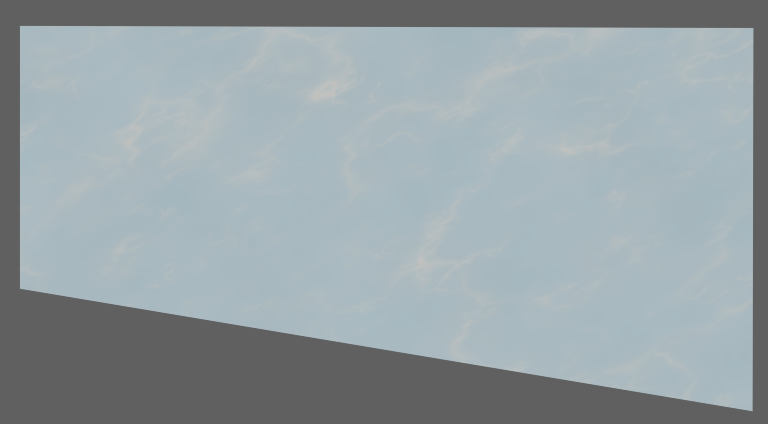
Give the GLSL for this texture, as a WebGL 2 fragment shader.

```glsl
#version 300 es
precision highp float;

#define BACKDROP vec3(0.378, 0.378, 0.378)
#define WATER vec3(0.652, 0.722, 0.749)
#define VEIN vec3(0.755, 0.758, 0.750)
#define FLOW_ANGLE 0.42
#define STRETCH 2.1
#define NET_SCALE 4.2
#define FLECK_SCALE 13.0
#define NET_STRENGTH 0.72
#define FLECK_STRENGTH 0.50
#define MOTTLE 0.018

uniform vec2 u_resolution;
out vec4 fragColor;

vec2 hash22(vec2 p) {
    vec3 q = fract(p.xyx * vec3(0.1031, 0.1030, 0.0973));
    q += dot(q, q.yzx + 33.33);
    return fract((q.xx + q.yz) * q.zy);
}

// Gradient noise, roughly -0.7 to 0.7
float noise(vec2 p) {
    vec2 cell = floor(p), f = fract(p);
    vec2 s = f * f * f * (f * (f * 6.0 - 15.0) + 10.0);
    vec2 e = vec2(0.0, 1.0);
    float a = dot(hash22(cell) * 2.0 - 1.0, f);
    float b = dot(hash22(cell + e.yx) * 2.0 - 1.0, f - e.yx);
    float c = dot(hash22(cell + e.xy) * 2.0 - 1.0, f - e.xy);
    float d = dot(hash22(cell + e.yy) * 2.0 - 1.0, f - e.yy);
    return mix(mix(a, b, s.x), mix(c, d, s.x), s.y);
}

float fbm(vec2 p) {
    float sum = 0.0, gain = 1.0;
    for (int i = 0; i < 4; i++) {
        sum += gain * noise(p);
        p = p * 2.03 + 17.3;
        gain *= 0.5;
    }
    return sum;
}

vec2 warp(vec2 p) {
    return vec2(fbm(p), fbm(p + 41.7));
}

// Gap between the two nearest cell centres: zero on the cell borders
float cellGap(vec2 p) {
    vec2 cell = floor(p), f = fract(p);
    float nearest = 8.0, second = 8.0;
    for (int y = -1; y <= 1; y++) {
        for (int x = -1; x <= 1; x++) {
            vec2 o = vec2(x, y);
            float d = length(o + hash22(cell + o) - f);
            second = min(second, max(nearest, d));
            nearest = min(nearest, d);
        }
    }
    return second - nearest;
}

// Bright thread with a soft halo along cell borders
float thread(vec2 p, float width) {
    float gap = cellGap(p);
    return 0.65 * exp(-gap / width) + 0.35 * exp(-gap / (width * 3.5));
}

float caustics(vec2 p) {
    float c = cos(FLOW_ANGLE), s = sin(FLOW_ANGLE);
    vec2 q = vec2(c * p.x + s * p.y, c * p.y - s * p.x);
    q.x /= STRETCH;

    // Large branching veins that fade in and out
    vec2 bent = q * NET_SCALE + 0.55 * warp(q * 6.0);
    float netFade = smoothstep(-0.30, 0.45, fbm(q * 5.0 + 9.0));
    float net = thread(bent, 0.065) * netFade;

    // Secondary veins between them
    vec2 finer = q * NET_SCALE * 1.9 + 0.7 * warp(q * 11.0 + 5.0);
    float finerFade = smoothstep(-0.10, 0.55, fbm(q * 7.0 + 27.0));
    net += 0.75 * thread(finer + 13.0, 0.075) * finerFade;

    // Short broken flecks
    vec2 small = q * FLECK_SCALE + 0.8 * warp(q * 22.0 + 3.0);
    float fleckFade = smoothstep(0.05, 0.55, fbm(q * 14.0 + 63.0));
    float fleck = thread(small + 31.0, 0.10) * fleckFade;

    float haze = 0.10 * smoothstep(-0.2, 0.6, fbm(q * 8.0 + 81.0));
    return clamp(NET_STRENGTH * net + FLECK_STRENGTH * fleck + haze, 0.0, 1.0);
}

// Signed distance to the line a-b, positive on its left
float side(vec2 p, vec2 a, vec2 b) {
    vec2 d = normalize(b - a);
    return d.x * (p.y - a.y) - d.y * (p.x - a.x);
}

// Four-cornered panel with a slanting lower edge
float panel(vec2 p) {
    vec2 bl = vec2(0.047, 0.319), br = vec2(1.775, 0.030);
    vec2 tr = vec2(1.777, 0.934), tl = vec2(0.047, 0.939);
    return min(min(side(p, bl, br), side(p, br, tr)),
               min(side(p, tr, tl), side(p, tl, bl)));
}

void main() {
    vec2 p = gl_FragCoord.xy / u_resolution.y;
    float pixel = 1.0 / u_resolution.y;
    vec3 water = WATER + MOTTLE * fbm(p * 3.0 + 50.0);
    water = mix(water, VEIN, caustics(p));
    float cover = smoothstep(-0.6 * pixel, 0.6 * pixel, panel(p));
    fragColor = vec4(mix(BACKDROP, water, cover), 1.0);
}
```
